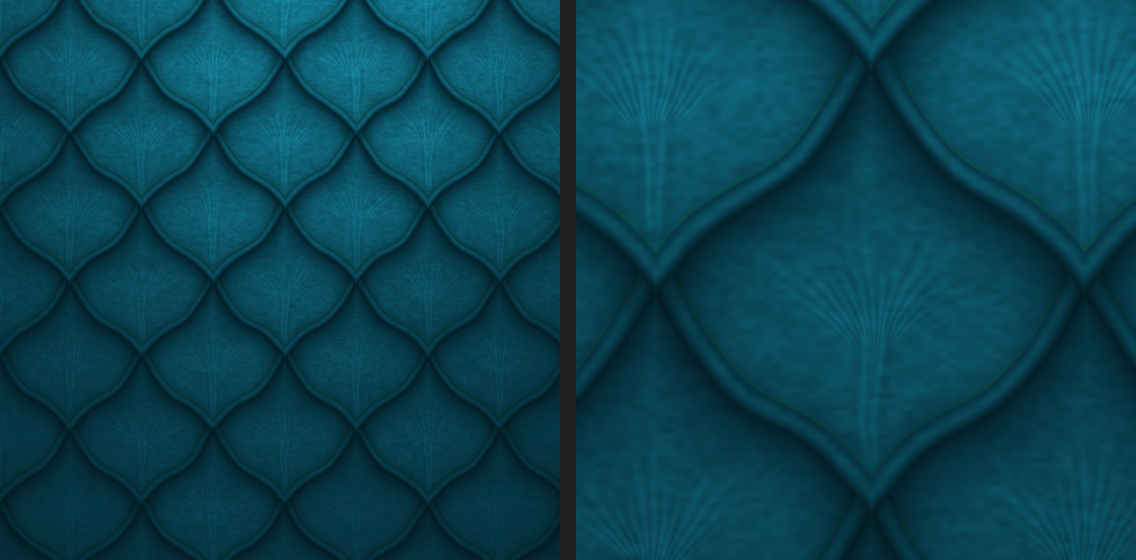
Left, the full canvas; right, a detail of the centre.
Give the GLSL for this pattern, as a WebGL 2 fragment shader.

```glsl
#version 300 es
precision highp float;

#define TIP vec2(0.5085, 0.3585)      // lowest point of one scale
#define HALF_CELL vec2(0.1279, 0.1325) // half width, row step
#define RIM_WIDTH 0.0155
#define SEAM_WIDTH 0.0011
#define SHADOW_REACH 0.019
#define SHADOW_DEPTH 0.78
#define VEIN_COUNT 46.0
#define VEIN_DEPTH 0.17
#define FELT_DEPTH 0.34
#define GLOW_CENTER vec2(0.6, 0.93)

uniform vec2 u_resolution;
out vec4 fragColor;

const float PI = 3.14159;
const vec3 DEEP = vec3(0.008, 0.085, 0.105);
const vec3 TEAL = vec3(0.025, 0.225, 0.285);
const vec3 BRIGHT = vec3(0.06, 0.41, 0.495);
const vec3 SEAM_GREEN = vec3(0.05, 0.37, 0.31);

float hash(vec2 p) {
  vec3 q = fract(vec3(p.xyx) * 0.1031);
  q += dot(q, q.yzx + 33.33);
  return fract((q.x + q.y) * q.z);
}

float noise(vec2 p) {
  vec2 i = floor(p), f = fract(p);
  f = f * f * (3.0 - 2.0 * f);
  return mix(mix(hash(i), hash(i + vec2(1, 0)), f.x),
             mix(hash(i + vec2(0, 1)), hash(i + vec2(1, 1)), f.x), f.y);
}

// Ogee edge: height above the tip for u = 0 (tip) to 1 (side corner)
float ogee(float u) {
  return u - 0.07 * sin(PI * u) + 0.07 * sin(2.0 * PI * u);
}

// Turns a vertical gap to the edge into a canvas distance
float edgeDistance(float gap, float u) {
  float slope = 1.0 - 0.07 * PI * cos(PI * u) + 0.14 * PI * cos(2.0 * PI * u);
  slope *= HALF_CELL.y / HALF_CELL.x;
  return gap * HALF_CELL.y / sqrt(1.0 + slope * slope);
}

// Matted fibres at three sizes, centred on zero
float felt(vec2 p) {
  float fine = noise(p * vec2(190, 290));
  float medium = noise(p * vec2(85, 150) + 17.0);
  float broad = noise(p * 32.0 + 41.0);
  return fine * 0.5 + medium * 0.33 + broad * 0.17 - 0.5;
}

// Raised trunk that opens into a fan of bent fibres
float veins(vec2 q, vec2 id) {
  q.x += 0.025 * (noise(q * 5.0 + id * 7.0) - 0.5);
  vec2 f = q - vec2(0.0, 0.58);
  float r = length(f);
  float spread = atan(abs(f.x), f.y) / (0.45 + 0.75 * r);
  float phase = spread * VEIN_COUNT + 1.6 * (noise(q * 9.0 + id * 3.0) - 0.5);
  float index = floor(phase / (2.0 * PI) + 0.5);
  float reach = 0.68 + 0.28 * hash(vec2(index + 20.0 * step(0.0, f.x), 5.0) + id * 11.0);
  float fan = (0.5 + 0.5 * cos(phase)) * smoothstep(1.1, 0.7, spread);
  fan *= smoothstep(0.08, 0.3, r) * smoothstep(reach, reach - 0.4, r);

  float x = abs(q.x);
  float halfWidth = 0.025 + 0.025 * smoothstep(0.4, 1.0, q.y);
  float trunk = smoothstep(0.022, 0.0, abs(x - halfWidth));
  trunk -= 0.6 * smoothstep(0.035, 0.0, abs(x - halfWidth - 0.04));
  trunk *= smoothstep(0.12, 0.4, q.y) * smoothstep(1.15, 0.75, q.y);
  return fan + 0.75 * trunk;
}

vec3 tealRamp(float light) {
  return light < 0.5 ? mix(DEEP, TEAL, light * 2.0)
                     : mix(TEAL, BRIGHT, light * 2.0 - 1.0);
}

void main() {
  vec2 p = gl_FragCoord.xy / u_resolution.y;
  float pixel = 1.0 / u_resolution.y;

  // Find the scale that owns this point
  vec2 wobble = vec2(noise(p * 28.0), noise(p * 28.0 + 60.0)) - 0.5;
  vec2 s = (p + 0.003 * wobble - TIP) / HALF_CELL;
  float row = floor(s.y);
  float u = abs(mod(s.x + row + 1.0, 2.0) - 1.0);
  if (s.y - row < ogee(u)) row -= 1.0;
  float across = s.x + row + 1.0;
  vec2 q = vec2(mod(across, 2.0) - 1.0, s.y - row);
  vec2 id = vec2(floor(across / 2.0), row) + 30.0;
  u = abs(q.x);
  float below = edgeDistance(q.y - ogee(u), u);
  float above = edgeDistance(1.0 + ogee(1.0 - u) - q.y, 1.0 - u);

  // Light falls from the top and fades toward the sides
  vec2 g = p - GLOW_CENTER;
  float side = 2.0 * p.x - 1.0;
  float glow = mix(0.5, 0.86, p.y) + 0.36 * exp(-6.0 * dot(g, g)) - 0.12 * side * side;
  glow *= 0.95 + 0.1 * hash(id);
  float grain = felt(p);
  float shadow = exp(-max(above, 0.0) / SHADOW_REACH);

  // Felt face with veins, shaded under the scales above
  float face = glow * (1.0 - SHADOW_DEPTH * shadow);
  face *= 1.0 + FELT_DEPTH * grain + VEIN_DEPTH * (veins(q, id) - 0.2);
  face *= 1.0 - 0.28 * exp(-max(below - RIM_WIDTH, 0.0) / 0.009);

  // Rounded rim
  float t = clamp(below / RIM_WIDTH, 0.0, 1.0);
  float tube = smoothstep(0.0, 0.55, t) * (1.0 - 0.5 * smoothstep(0.6, 1.0, t));
  float rim = glow * (0.2 + 0.66 * tube) * (1.0 - 0.6 * shadow);
  rim *= 1.0 + 0.8 * FELT_DEPTH * grain;
  float onFace = smoothstep(-0.0012 - pixel, 0.0012 + pixel, below - RIM_WIDTH);
  vec3 color = tealRamp(mix(rim, face, onFace));

  // Worn green seam along the inner edge of the rim
  float seam = 1.0 - smoothstep(0.0, SEAM_WIDTH + pixel, abs(below - RIM_WIDTH - 0.001));
  seam *= 0.25 + 0.55 * noise(p * 110.0 + 9.0);
  color = mix(color, SEAM_GREEN * glow * (1.0 - 0.7 * shadow), seam);

  fragColor = vec4(clamp(color, 0.0, 1.0), 1.0);
}
```
